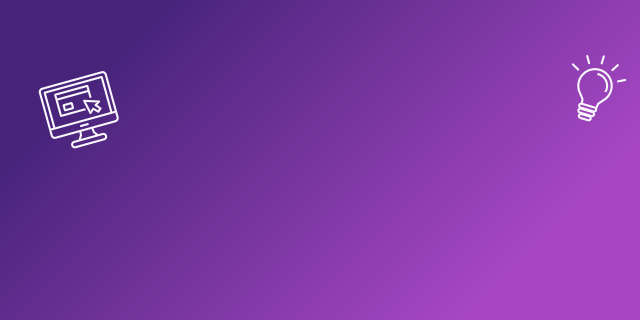
Give the GLSL for this background, as a WebGL 1 fragment shader.

```glsl
precision highp float;
// Diagonal violet gradient with two tilted line icons: a desktop monitor and a light bulb.
uniform vec2 u_resolution;

const float GRID = 384.0;   // drawing units per canvas height
const float STROKE = 1.25;  // half width of the icon lines

float segment(vec2 p, vec2 a, vec2 b) {
  vec2 ab = b - a;
  return length(p - a - ab * clamp(dot(p - a, ab) / dot(ab, ab), 0.0, 1.0));
}

// Distance to the outline of a rounded box
float boxLine(vec2 p, vec2 halfSize, float radius) {
  vec2 d = abs(p) - halfSize + radius;
  return abs(length(max(d, 0.0)) + min(max(d.x, d.y), 0.0) - radius);
}

vec2 rotate(vec2 p, float angle) {
  float c = cos(angle), s = sin(angle);
  return vec2(c * p.x + s * p.y, c * p.y - s * p.x);
}

float cursor(vec2 p) {
  vec2 tip = vec2(7.6, 3.1), wing = vec2(24.5, -2.5), notch = vec2(19.5, -5.5);
  vec2 tailA = vec2(24.0, -11.0), tailB = vec2(20.5, -14.0);
  vec2 notchB = vec2(15.5, -9.0), wingB = vec2(11.0, -13.0);
  float d = min(segment(p, tip, wing), segment(p, wing, notch));
  d = min(d, min(segment(p, notch, tailA), segment(p, tailA, tailB)));
  d = min(d, min(segment(p, tailB, notchB), segment(p, notchB, wingB)));
  return min(d, segment(p, wingB, tip));
}

float monitor(vec2 p) {
  // Case, screen and chin
  float d = boxLine(p, vec2(41.0, 30.5), 4.0);
  d = min(d, boxLine(p - vec2(0.0, 2.8), vec2(35.5, 22.3), 0.5));
  d = min(d, segment(p, vec2(-41.0, -19.5), vec2(41.0, -19.5)));
  d = min(d, segment(p, vec2(-4.2, -25.0), vec2(4.2, -25.0)));

  // Window, left open around the cursor
  float window = boxLine(p - vec2(-4.0, 6.2), vec2(20.0, 13.2), 0.5);
  window = min(window, segment(p, vec2(-24.0, 13.2), vec2(16.0, 13.2)));
  window = max(window, 11.0 - length(p - vec2(16.0, -5.0)));
  d = min(d, min(window, boxLine(p - vec2(-12.6, 1.4), vec2(5.0, 3.2), 0.5)));
  d = min(d, cursor(p));

  // Stand
  vec2 side = vec2(abs(p.x - 0.8), p.y);
  d = min(d, segment(side, vec2(7.5, -31.0), vec2(8.0, -36.0)));
  d = min(d, segment(side, vec2(8.0, -36.0), vec2(11.0, -40.5)));
  return min(d, boxLine(p - vec2(0.6, -44.5), vec2(21.0, 3.3), 3.3));
}

float bulb(vec2 p) {
  // Glass and neck
  vec2 side = vec2(abs(p.x), p.y);
  float d = max(abs(length(p) - 20.0), -13.0 - p.y);
  d = min(d, segment(side, vec2(15.2, -13.0), vec2(9.8, -19.5)));
  d = min(d, segment(side, vec2(9.8, -19.5), vec2(9.0, -25.0)));

  // Highlight arc
  d = min(d, max(abs(length(p) - 14.5), -min(p.x, p.y + 2.0)));

  // Screw base
  for (int i = 0; i < 3; i++) {
    float row = float(i);
    vec2 center = vec2(-1.0, -27.5 - 6.0 * row);
    d = min(d, boxLine(p - center, vec2(10.5 - 0.8 * row * row, 2.4), 2.4));
  }

  // Five rays, folded onto one
  float ray = clamp(floor(atan(p.x, p.y) / 0.545 + 0.5), -2.0, 2.0);
  vec2 folded = rotate(p, -ray * 0.545);
  return min(d, segment(folded, vec2(0.0, 28.2), vec2(0.0, 36.8)));
}

void main() {
  vec2 p = gl_FragCoord.xy / u_resolution.y * GRID;
  float pixel = GRID / u_resolution.y;

  // Gradient from the upper left to the lower right
  float t = clamp((p.x + GRID - p.y - 200.0) / 750.0, 0.0, 1.0);
  vec3 color = mix(vec3(0.28, 0.14, 0.48), vec3(0.66, 0.28, 0.77), t);

  // Icons
  float d = monitor(rotate(p - vec2(94.5, 258.0), 0.27));
  d = min(d, bulb(rotate(p - vec2(714.0, 281.0), -0.29)));
  float ink = clamp(0.5 - (d - STROKE) / pixel, 0.0, 1.0);
  color = mix(color, vec3(0.98, 0.97, 0.99), ink);

  gl_FragColor = vec4(color, 1.0);
}
```
